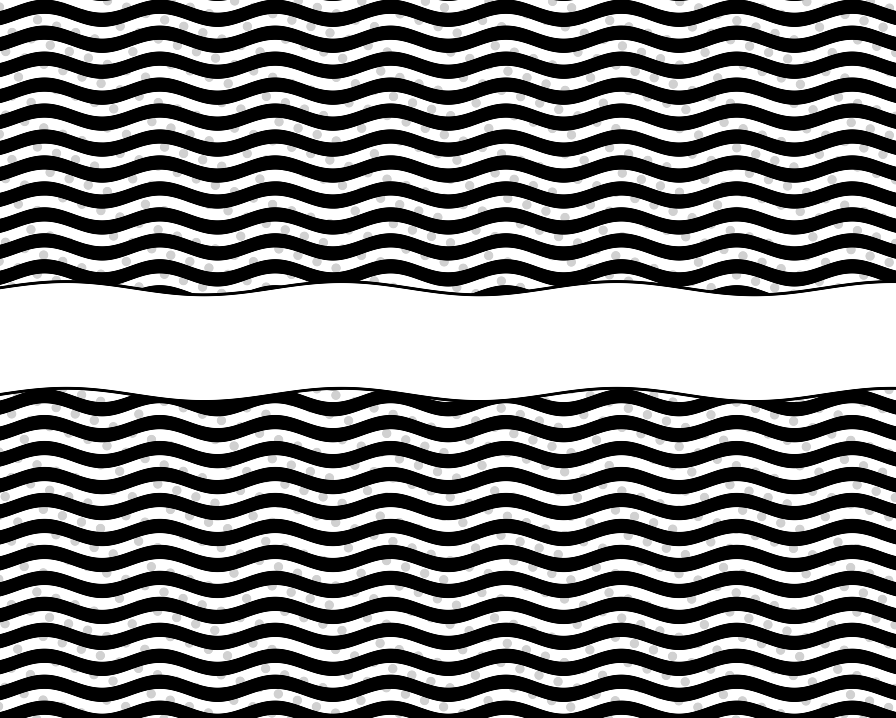
Reproduce this pattern procedurally as a WebGL 2 fragment shader.

```glsl
#version 300 es
precision highp float;
// Wavy black stripes over a tilted grid of grey dots, split by a blank white ribbon.

uniform vec2 u_resolution;
out vec4 fragColor;

const float TAU = 6.2831853;
const vec3 PAPER = vec3(1.0);
const vec3 INK = vec3(0.0);
const vec3 DOT_GREY = vec3(0.82);

// Height of a cosine wave with a crest at the given x.
float wave(float x, float crest, float wavelength, float amplitude) {
    return amplitude * cos(TAU * (x - crest) / wavelength);
}

// Signed offset from the nearest multiple of a period.
float repeatOffset(float value, float period) {
    return value - period * round(value / period);
}

// Coverage of a shape from its signed distance, one pixel soft.
float coverage(float dist, float pixel) {
    return 1.0 - smoothstep(-0.5 * pixel, 0.5 * pixel, dist);
}

// Distance to a tilted square lattice of discs.
float dotGrid(vec2 p, vec2 anchor, float angle, float spacing, float radius) {
    float c = cos(angle);
    float s = sin(angle);
    vec2 q = mat2(c, s, -s, c) * (p - anchor);
    vec2 cell = vec2(repeatOffset(q.x, spacing), repeatOffset(q.y, spacing));
    return length(cell) - radius;
}

// Vertical distance to a stack of wavy stripes.
float wavyStripes(vec2 p, float baseline, float period, float halfWidth) {
    float y = p.y - baseline - wave(p.x, 0.5440, 0.1607, 0.0091);
    return abs(repeatOffset(y, period)) - halfWidth;
}

// Distance to the centre line of the ribbon's edge, negative inside.
float ribbon(vec2 p, float centre, float halfHeight) {
    float y = p.y - centre - wave(p.x, 0.4756, 0.3835, 0.0092);
    return abs(y) - halfHeight;
}

void main() {
    vec2 p = gl_FragCoord.xy / u_resolution.y;
    float pixel = 1.0 / u_resolution.y;

    // Dots lie beneath the stripes.
    float dots = dotGrid(p, vec2(0.5386, 0.3963), 0.323, 0.0280, 0.0065);
    vec3 color = mix(PAPER, DOT_GREY, coverage(dots, pixel));

    float stripes = wavyStripes(p, 0.4030, 0.03616, 0.0100);
    color = mix(color, INK, coverage(stripes, pixel));

    // The ribbon covers both layers and carries a thin outline.
    float edge = ribbon(p, 0.5243, 0.0743);
    color = mix(color, PAPER, coverage(edge, pixel));
    color = mix(color, INK, coverage(abs(edge) - 0.0021, pixel));

    fragColor = vec4(color, 1.0);
}
```
